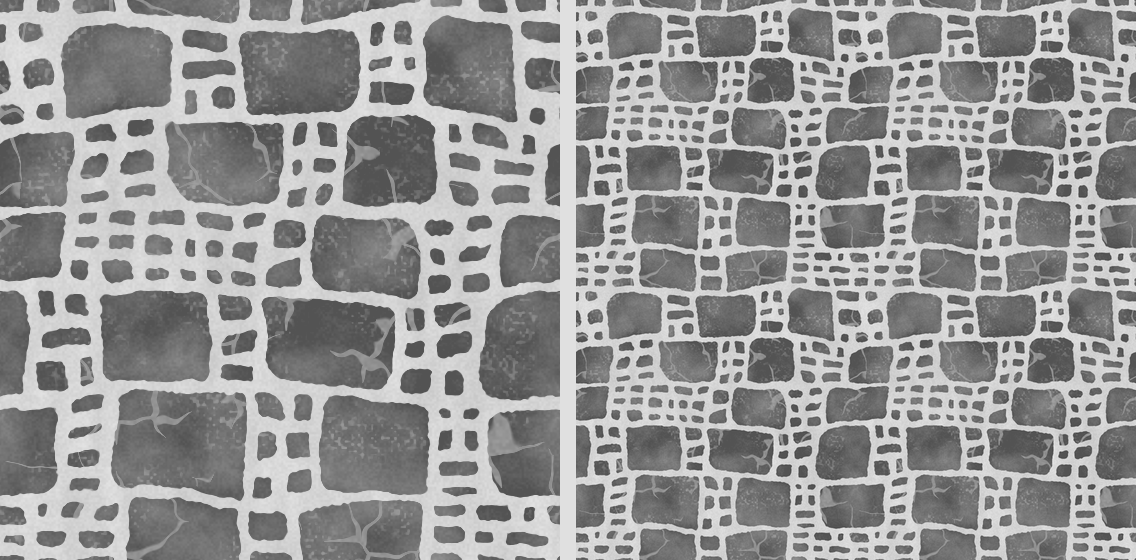
Left, the tile; right, the same tile 2 across and 2 down.
Reproduce this texture procedurally as a three.js fragment shader.

```glsl
varying vec2 vUv;

#define ROWS 6.0
#define CELLS 6.0
#define GAP 0.0098
#define SMALL_STONE 0.062
#define EDGE_BLUR 0.0012
#define CRACK_SCALE 8.5
#define CRACK_WIDTH 0.0036
#define MORTAR_TONE 0.832
#define STONE_TONE 0.412
#define CRACK_TONE 0.60

float hash(vec2 p) {
  vec3 h = fract(p.xyx * 0.1031);
  h += dot(h, h.yzx + 33.33);
  return fract((h.x + h.y) * h.z);
}

vec2 hash2(vec2 p) {
  return vec2(hash(p + 3.7), hash(p + 41.3));
}

// Value noise that wraps after `period` lattice cells
float noise(vec2 uv, vec2 period, float seed) {
  vec2 p = uv * period;
  vec2 i = floor(p);
  vec2 f = fract(p);
  f = f * f * (3.0 - 2.0 * f);
  vec2 a = mod(i, period) + seed;
  vec2 b = mod(i + 1.0, period) + seed;
  return mix(mix(hash(a), hash(vec2(b.x, a.y)), f.x),
             mix(hash(vec2(a.x, b.y)), hash(b), f.x), f.y);
}

float fbm(vec2 uv, vec2 period, float seed) {
  float sum = 0.0;
  float weight = 0.5;
  for (int i = 0; i < 5; i++) {
    sum += weight * noise(uv, period, seed);
    period *= 2.0;
    seed += 19.0;
    weight *= 0.56;
  }
  return sum / 1.074;
}

// Irregular division of 0..1 into n spans; the outer ends stay fixed
float boundary(float k, float n, float seed, float jitter, float skew) {
  float inner = step(0.5, mod(k, n));
  return k + inner * (jitter * (hash(vec2(k, seed)) - 0.5) + skew * mod(k, 2.0));
}

vec3 span(float t, float n, float seed, float jitter, float skew) {
  float x = t * n;
  float i = floor(x);
  if (x < boundary(i, n, seed, jitter, skew)) i -= 1.0;
  else if (x >= boundary(i + 1.0, n, seed, jitter, skew)) i += 1.0;
  return vec3(i, boundary(i, n, seed, jitter, skew) / n,
              boundary(i + 1.0, n, seed, jitter, skew) / n);
}

// Box with a separate radius on each corner
float roundedBox(vec2 p, vec2 halfSize, vec4 radii) {
  vec2 side = p.x > 0.0 ? radii.xy : radii.zw;
  float r = p.y > 0.0 ? side.x : side.y;
  vec2 q = abs(p) - halfSize + r;
  return min(max(q.x, q.y), 0.0) + length(max(q, 0.0)) - r;
}

// Branching lines between scattered points
float crackDistance(vec2 p) {
  vec2 cell = floor(p);
  float nearest = 9.0;
  float second = 9.0;
  for (int y = -1; y <= 1; y++) {
    for (int x = -1; x <= 1; x++) {
      vec2 c = cell + vec2(float(x), float(y));
      float d = length(c + hash2(c) - p);
      second = min(second, max(nearest, d));
      nearest = min(nearest, d);
    }
  }
  return 0.5 * (second - nearest);
}

void main() {
  vec2 uv = vUv;

  // Uneven courses
  vec2 bend = vec2(noise(uv, vec2(4.0), 5.0), noise(uv, vec2(4.0), 61.0)) - 0.5;
  vec2 wobble = vec2(noise(uv, vec2(15.0), 7.0), noise(uv, vec2(15.0), 83.0)) - 0.5;
  vec2 p = fract(uv + 0.045 * bend + 0.014 * wobble + vec2(0.0, 0.04));

  // Large blocks alternate with clusters of small stones
  vec3 row = span(p.y, ROWS, 11.0, 0.3, 0.0);
  p.x = fract(p.x + hash(vec2(row.x, 29.0)));
  vec3 col = span(p.x, CELLS, 50.0 + row.x, 0.4, 0.28);
  vec2 id = vec2(row.x * 8.0 + col.x, 0.0);
  float small = max(mod(col.x, 2.0), step(hash(id + 9.0), 0.14));
  if (small > 0.5) {
    vec2 origin = vec2(col.y, row.y);
    vec2 size = vec2(col.z, row.z) - origin;
    vec2 t = (p - origin) / size;
    float layers = floor(size.y / 0.056 + 0.3 + 0.4 * hash(id + 17.0));
    vec3 layer = span(t.y, max(layers, 2.0), id.x + 90.0, 0.35, 0.0);
    float seed = id.x * 5.0 + layer.x + 150.0;
    float count = max(1.0, floor(size.x / SMALL_STONE + 0.7 * hash(vec2(seed, 2.0))));
    vec3 piece = span(t.x, count, seed, 0.5, 0.0);
    row.yz = origin.y + size.y * layer.yz;
    col.yz = origin.x + size.x * piece.yz;
    id.y = layer.x * 8.0 + piece.x + 1.0;
  }

  // Stone outline
  vec2 halfSize = 0.5 * vec2(col.z - col.y, row.z - row.y);
  vec2 local = p - 0.5 * vec2(col.y + col.z, row.y + row.z);
  vec2 slant = 2.0 * hash2(id + 71.0) - 1.0;
  vec2 skewed = local + 0.5 * GAP * slant * local.yx / halfSize.yx;
  vec2 body = max(halfSize - GAP * (1.0 + small * 0.3 * hash2(id + 33.0)), 0.004);
  vec4 corners = vec4(hash2(id + 101.0), hash2(id + 137.0));
  vec4 radii = min(body.x, body.y) * mix(0.12 + 0.6 * corners * corners, 0.25 + 0.75 * corners, small);
  float d = roundedBox(skewed, body, radii);
  d += 0.006 * (noise(uv, vec2(44.0), 13.0) - 0.5);
  d += 0.0035 * (noise(uv, vec2(140.0), 47.0) - 0.5);
  float stone = 1.0 - smoothstep(-EDGE_BLUR, EDGE_BLUR, d);

  // Mottled, speckled stone face
  float fine = noise(uv, vec2(256.0), 23.0);
  float grain = noise(uv, vec2(170.0), 77.0);
  float mottle = fbm(uv, vec2(9.0), 31.0);
  float clumps = smoothstep(0.42, 0.68, fbm(uv, vec2(14.0), 59.0));
  float face = STONE_TONE + 0.36 * (mottle - 0.5) + 0.05 * (fine - 0.5);
  face += 0.13 * clumps * smoothstep(0.55, 0.9, grain);
  face += 0.03 * (hash(id + 5.0) - 0.5) - 0.025 * smoothstep(-0.02, 0.0, d);
  face = max(face, 0.325);

  // Pale cracks, fading in and out
  vec2 jag = vec2(noise(uv, vec2(38.0), 3.0), noise(uv, vec2(38.0), 97.0)) - 0.5;
  float crack = crackDistance((local + 0.02 * jag) * CRACK_SCALE + 20.0 * hash2(id + 55.0)) / CRACK_SCALE;
  float present = step(hash(id + 88.0), mix(0.68, 0.35, small));
  float width = CRACK_WIDTH * present * smoothstep(0.34, 0.62, noise(uv, vec2(11.0), 67.0));
  float line = (1.0 - smoothstep(width - 0.001, width + 0.0008, crack)) * step(0.0008, width);
  face = mix(face, CRACK_TONE + 0.08 * (grain - 0.5), 0.9 * line);

  // Plastered mortar with faint vertical streaks
  float mortar = MORTAR_TONE + 0.08 * (fbm(uv, vec2(10.0), 43.0) - 0.5);
  mortar += 0.05 * (noise(uv, vec2(40.0, 9.0), 21.0) - 0.5) + 0.05 * (fine - 0.5);

  gl_FragColor = vec4(vec3(mix(mortar, face, stone)), 1.0);
}
```
